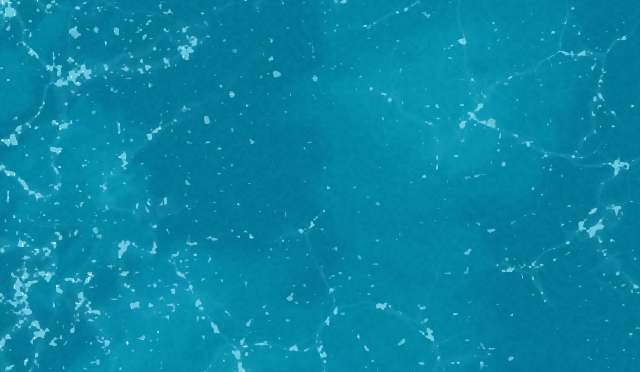
Reproduce this texture procedurally as a Shadertoy shader.

```glsl
#define DEEP vec3(0.010, 0.475, 0.595)
#define BODY vec3(0.010, 0.530, 0.640)
#define SHALLOW vec3(0.030, 0.580, 0.690)
#define BLUE vec3(0.030, 0.555, 0.700)
#define MILK vec3(0.180, 0.670, 0.780)
#define FOAM vec3(0.480, 0.830, 0.910)
#define GLINT vec3(0.860, 0.960, 0.980)
#define NET_SCALE 3.3
#define GRAIN_SCALE 62.0
#define FLECK_SCALE 17.0

float hash(vec2 p) {
    return fract(sin(dot(p, vec2(127.1, 311.7))) * 43758.5453);
}

vec2 hash2(vec2 p) {
    return vec2(hash(p), hash(p + 41.3));
}

float noise(vec2 p) {
    vec2 i = floor(p), f = fract(p);
    f = f * f * (3.0 - 2.0 * f);
    return mix(mix(hash(i), hash(i + vec2(1, 0)), f.x),
               mix(hash(i + vec2(0, 1)), hash(i + vec2(1, 1)), f.x), f.y);
}

float fbm(vec2 p) {
    float sum = 0.0, amp = 0.53;
    for (int i = 0; i < 4; i++) {
        sum += amp * noise(p);
        p = mat2(1.6, 1.2, -1.2, 1.6) * p + 5.7;
        amp *= 0.5;
    }
    return sum;
}

// Gap between the two nearest cell centres: zero along the threads
float netGap(vec2 p) {
    vec2 cell = floor(p);
    float near = 9.0, second = 9.0;
    for (int y = -1; y <= 1; y++)
    for (int x = -1; x <= 1; x++) {
        vec2 c = cell + vec2(x, y);
        float d = length(c + hash2(c) - p);
        second = min(second, max(near, d));
        near = min(near, d);
    }
    return second - near;
}

// Scattered ragged flecks, one possible per grid cell
float flecks(vec2 p, float scale, float chance, float pixel) {
    vec2 q = p * scale + 0.25 * (vec2(noise(p * 70.0), noise(p * 70.0 + 19.0)) - 0.5);
    vec2 cell = floor(q);
    vec2 d = fract(q) - mix(vec2(0.3), vec2(0.7), hash2(cell + 3.0));
    float a = 1.2 * (hash(cell + 8.0) - 0.5);
    d = mat2(cos(a), sin(a), -sin(a), cos(a)) * d;
    d.y *= 1.0 + hash(cell + 15.0);
    float radius = mix(0.07, 0.21, pow(hash(cell + 23.0), 2.0));
    float shape = 1.0 - smoothstep(-pixel, pixel, (length(d) - radius) / scale);
    return shape * step(hash(cell + 31.0), chance);
}

void mainImage(out vec4 fragColor, in vec2 fragCoord) {
    vec2 p = fragCoord / iResolution.y;
    float pixel = 1.0 / iResolution.y;
    float left = 1.0 - smoothstep(0.1, 0.95, p.x);
    vec2 warp = vec2(fbm(p * 4.0), fbm(p * 4.0 + 7.0)) - 0.5;
    vec2 slant = mat2(0.85, -0.53, 0.53, 0.85) * p;

    // Water body: broad swell, choppier on the left, dim far corners
    float swell = fbm(p * vec2(1.6, 2.6) + warp * 0.5 + 3.0);
    float chop = fbm(slant * vec2(4.0, 9.0) + warp);
    float tone = 0.60 + 0.9 * (swell - 0.5) + (0.15 + 0.75 * left) * (chop - 0.5);
    tone -= 0.5 * pow(length((p - vec2(0.75, 0.45)) * vec2(0.75, 0.7)), 1.5);
    vec3 color = mix(DEEP, BODY, smoothstep(0.28, 0.46, tone));
    color = mix(color, SHALLOW, smoothstep(0.52, 0.70, tone));
    float tint = smoothstep(0.42, 0.62, fbm(slant * vec2(3.0, 6.0) + 21.0));
    color = mix(color, BLUE, tint * (0.2 + 0.5 * left) * smoothstep(0.3, 0.5, tone));
    color += 0.025 * (noise(p * 110.0) - 0.5);

    // Threads: a warped net, broken into stretches
    float patches = smoothstep(0.38, 0.60, fbm(p * 2.7 + 12.0));
    float gap = netGap((p + warp * 0.22) * NET_SCALE);
    float fineGap = netGap((p + warp * 0.16) * NET_SCALE * 2.1 + 9.0);
    float threads = exp(-gap / 0.055) * (0.25 + 0.75 * patches);
    threads += 0.55 * exp(-fineGap / 0.07) * patches;

    // Churned foam on the left and one breaking crest
    float ridge = 1.0 - abs(2.0 * fbm(slant * vec2(3.0, 4.5) + warp * 1.2 + 30.0) - 1.0);
    float churn = smoothstep(0.84, 1.0, ridge) * left;
    float rise = max(p.x - 0.36, 0.0);
    float crestLine = 0.81 + 2.0 * rise * rise + 0.12 * warp.y;
    float crest = exp(-abs(p.y - crestLine) / 0.018)
                * smoothstep(0.08, 0.26, p.x) * (1.0 - smoothstep(0.50, 0.62, p.x));
    float density = 0.10 + 0.18 * left + 0.68 * threads + 0.62 * churn + 0.6 * crest;
    density = min(density, 1.0);

    // Grain breaks the foam into small bright fragments
    vec2 g = p + warp * 0.03;
    float grain = 0.58 * noise(g * GRAIN_SCALE) + 0.42 * noise(g * GRAIN_SCALE * 2.1 + 4.0);
    float level = 0.91 - 0.43 * density;
    float foam = smoothstep(level - 0.03, level + 0.13, grain);
    float drift = smoothstep(0.35, 0.65, fbm(p * 3.5 + 50.0));
    foam = max(foam, 0.85 * flecks(p, FLECK_SCALE, 0.03 + 0.18 * drift * (0.3 + left), pixel));
    foam = max(foam, 0.7 * flecks(p + 5.0, FLECK_SCALE * 2.4, 0.03 + 0.15 * drift, pixel));

    // Milky veil, fragments, then rare sun glints
    float veil = smoothstep(0.2, 1.0, density) * (0.3 + 0.4 * grain);
    color = mix(color, MILK, veil * 0.75);
    color = mix(color, FOAM, foam * 0.85);
    float glint = smoothstep(0.80, 0.92, noise(p * 130.0 + 60.0)) * foam;
    color = mix(color, GLINT, glint * (0.3 + 0.6 * left));
    fragColor = vec4(clamp(color, 0.0, 1.0), 1.0);
}
```
